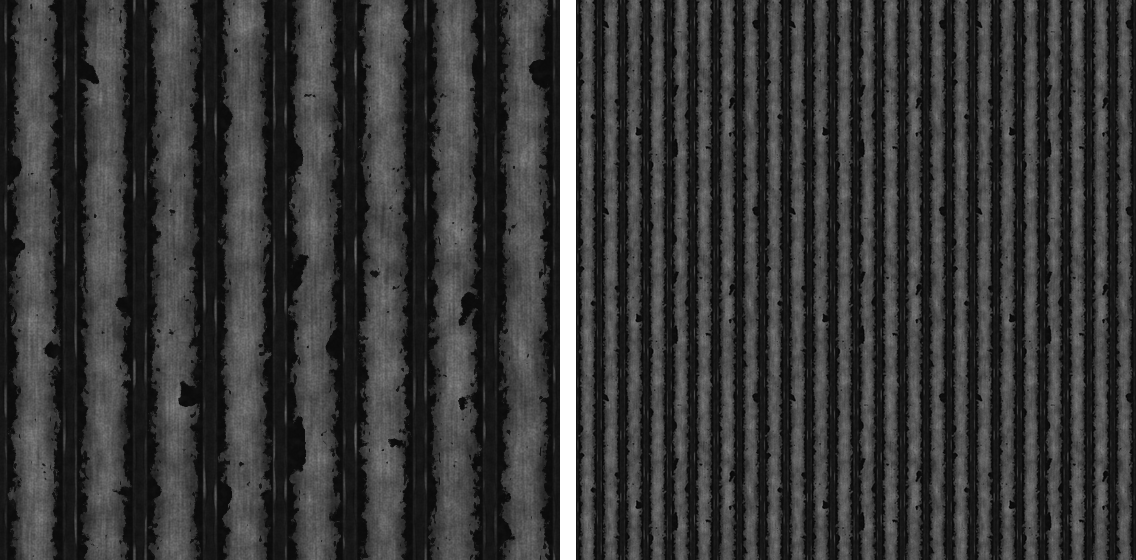
Left, the tile; right, the same tile 3 across and 3 down.
Write a WebGL 2 fragment shader that draws this texture.

```glsl
#version 300 es
precision highp float;

#define COLUMNS 8.0
#define RIB_REPEATS 3.0
#define PANEL_HALF 0.305
#define RIB_HALF 0.105
#define RAGGED 0.13
#define PANEL_CORE 0.355
#define PANEL_RIM 0.20
#define SOOT 0.045
#define RIB_TONE 0.085
#define GLINT 0.27
#define STREAKS 0.07
#define GRAIN 0.05

uniform vec2 u_resolution;
out vec4 fragColor;

// Integer hash of a lattice cell, 0 to 1
float hash(ivec2 cell, int seed) {
    uint h = uint(cell.x) * 73856093u ^ uint(cell.y) * 19349663u ^ uint(seed) * 83492791u;
    h = (h ^ (h >> 16)) * 73244475u;
    h = (h ^ (h >> 15)) * 668265263u;
    return float((h ^ (h >> 16)) & 65535u) / 65535.0;
}

float corner(vec2 cell, vec2 offset, vec2 period, int seed) {
    float angle = 6.2832 * hash(ivec2(mod(cell, period)), seed);
    return dot(vec2(cos(angle), sin(angle)), offset);
}

// Gradient noise that wraps after period cells
float gradientNoise(vec2 p, vec2 period, int seed) {
    vec2 i = floor(p), f = p - i;
    vec2 s = f * f * f * (f * (f * 6.0 - 15.0) + 10.0);
    vec2 e = vec2(1.0, 0.0);
    return mix(mix(corner(i, f, period, seed), corner(i + e, f - e, period, seed), s.x),
               mix(corner(i + e.yx, f - e.yx, period, seed),
                   corner(i + e.xx, f - e.xx, period, seed), s.x), s.y);
}

float tiled(vec2 uv, vec2 cells, int seed) {
    return gradientNoise(uv * cells, cells, seed);
}

float fbm(vec2 uv, vec2 cells, int seed) {
    float sum = 0.0, gain = 1.0;
    for (int i = 0; i < 5; i++) {
        sum += gain * tiled(uv, cells, seed + i);
        cells *= 2.0;
        gain *= 0.6;
    }
    return sum;
}

// Worn metal face: x is tone, y is coverage
vec2 panel(vec2 uv, float d, float px) {
    float clouds = fbm(uv, vec2(20.0, 16.0), 11);
    float broad = tiled(uv, vec2(8.0, 7.0), 23);
    float core = 1.0 - smoothstep(0.06, 0.33, d);
    float tone = mix(PANEL_RIM, PANEL_CORE, core) + 0.10 * clouds + 0.06 * broad;

    // Brushed streaks, strongest along the middle
    float streak = tiled(uv, vec2(256.0, 9.0), 31) + 0.6 * tiled(uv, vec2(128.0, 20.0), 32);
    tone += STREAKS * streak * (0.25 + 0.75 * core);

    // Ragged borders with rare bites across the face
    float bite = smoothstep(0.3, 0.62, tiled(uv, vec2(14.0, 12.0), 41));
    float inside = PANEL_HALF - d + RAGGED * fbm(uv, vec2(32.0), 43) - 0.26 * bite;
    float cover = smoothstep(-px, 2.2 * px, inside);

    // Small upright chips near the border, larger sparse pits
    float chip = tiled(uv, vec2(128.0, 72.0), 51) + 0.5 * smoothstep(0.12, 0.36, d) - 0.12;
    float pit = tiled(uv, vec2(44.0, 38.0), 53) + 0.25 * tiled(uv, vec2(150.0), 54)
              + 0.25 * tiled(uv, vec2(9.0), 55);
    cover *= 1.0 - 0.85 * smoothstep(0.42, 0.55, chip);
    cover *= 1.0 - 0.9 * smoothstep(0.52, 0.62, pit);
    return vec2(tone, cover);
}

// Noise along one rib edge, repeating RIB_REPEATS times up the canvas
float alongRib(float y, float cells, float lane, int seed) {
    return gradientNoise(vec2(lane + 0.5, y * RIB_REPEATS * cells), vec2(64.0, cells), seed);
}

// Narrow rib: x is tone, y is coverage
vec2 rib(vec2 uv, float g, float id, float px) {
    float side = abs(g);
    float lane = id * 2.0 + step(0.0, g);
    float swell = alongRib(uv.y, 7.0, id, 61) + 0.35 * alongRib(uv.y, 13.0, lane, 62);
    float blob = 0.068 + 0.05 * swell;
    float gap = smoothstep(blob - px, blob + px, side);
    float shine = smoothstep(-0.05, 0.5, alongRib(uv.y, 6.0, lane, 63) - 0.4 * swell);
    float strength = mix(0.45, 1.0, hash(ivec2(int(id), 3), 64));
    float line = 1.0 - smoothstep(0.0, 0.036, abs(side - 0.08));

    float tone = RIB_TONE + 0.025 * tiled(uv, vec2(64.0, 48.0), 65);
    tone -= 0.02 * (1.0 - smoothstep(0.0, 0.02, abs(side - blob)));
    tone += line * (0.035 + GLINT * gap * shine * strength);
    return vec2(tone, 1.0 - smoothstep(RIB_HALF - px, RIB_HALF + px, side));
}

void main() {
    vec2 uv = gl_FragCoord.xy / u_resolution;
    float px = max(COLUMNS / u_resolution.x, 0.008);
    float column = uv.x * COLUMNS;
    float d = abs(fract(column) - 0.5);
    float g = fract(column + 0.5) - 0.5;
    float id = mod(floor(column + 0.5), COLUMNS);

    // Sooty channel, then face, then rib
    float grain = tiled(uv, vec2(256.0), 71) + 0.6 * tiled(uv, vec2(120.0), 72);
    float tone = SOOT + 0.045 * max(tiled(uv, vec2(64.0), 73), 0.0);
    vec2 face = panel(uv, d, px);
    vec2 strip = rib(uv, g, id, px);
    tone = mix(tone, face.x, face.y);
    tone = mix(tone, strip.x, strip.y);
    tone *= 1.0 + 4.0 * GRAIN * grain;
    fragColor = vec4(vec3(clamp(tone, 0.0, 1.0)), 1.0);
}
```
